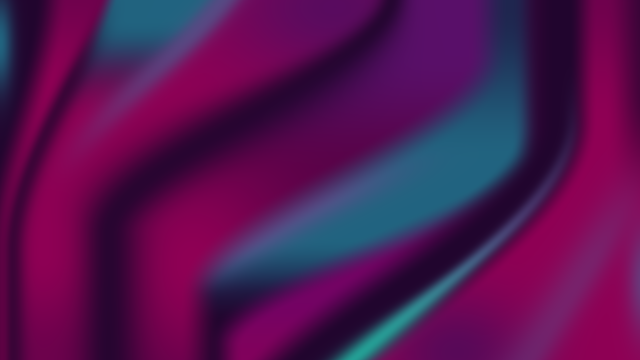
Reproduce this background procedurally as a Shadertoy shader.

```glsl
const vec3 INK = vec3(0.13, 0.02, 0.18);
const vec3 PLUM = vec3(0.34, 0.01, 0.28);
const vec3 MAGENTA = vec3(0.56, 0.00, 0.33);
const vec3 ORCHID = vec3(0.45, 0.01, 0.39);
const vec3 VIOLET = vec3(0.35, 0.06, 0.41);
const vec3 LILAC = vec3(0.35, 0.31, 0.54);
const vec3 NAVY = vec3(0.12, 0.15, 0.31);
const vec3 TEAL = vec3(0.13, 0.39, 0.50);
const vec3 AQUA = vec3(0.14, 0.62, 0.58);

// Signed distance to an S-curve: x = (base, rise), eased over y = (start, end).
// Positive on the right side.
float curveDistance(vec2 p, vec4 curve) {
    float span = curve.w - curve.z;
    float t = clamp((p.y - curve.z) / span, 0.0, 1.0);
    float slope = curve.y * 6.0 * t * (1.0 - t) / span;
    float x = curve.x + curve.y * t * t * (3.0 - 2.0 * t);
    return (p.x - x) / sqrt(1.0 + slope * slope);
}

// Soft line with separate widths on its left and right
float ridge(float d, float leftWidth, float rightWidth) {
    d /= d < 0.0 ? leftWidth : rightWidth;
    return exp(-d * d);
}

float glow(vec2 p, vec2 center, vec2 radius) {
    vec2 q = (p - center) / radius;
    return exp(-dot(q, q));
}

// Falls from 1 to 0 as v rises from low to high
float fade(float low, float high, float v) {
    return 1.0 - smoothstep(low, high, v);
}

vec3 leftFolds(vec2 p) {
    float rim = curveDistance(p, vec4(-0.03, 0.15, 0.3, 1.05));
    float crease = curveDistance(p, vec4(0.035, 0.30, 0.3, 1.2));
    float streak = curveDistance(p, vec4(0.15, 0.56, 0.4, 1.2));

    // Outer rim with a teal corner
    vec3 color = mix(INK, TEAL, glow(p, vec2(0.0, 0.88), vec2(0.035, 0.13)));
    vec3 band = mix(MAGENTA, PLUM, 0.6 * smoothstep(0.75, 1.05, p.y));
    color = mix(color, band, smoothstep(-0.02, 0.07, rim));

    // Wide fold, teal at its upper left
    vec3 fold = mix(MAGENTA, PLUM, 0.6 * fade(0.0, 0.3, p.y));
    fold = mix(fold, mix(PLUM, VIOLET, 0.7), glow(p, vec2(0.93, 0.98), vec2(0.32, 0.2)));
    float tealMask = smoothstep(0.66, 0.92, p.y) * fade(-0.05, 0.05, streak);
    fold = mix(fold, mix(NAVY, TEAL, smoothstep(0.75, 0.95, p.y)), tealMask);
    fold = mix(fold, LILAC, 0.75 * ridge(streak, 0.04, 0.04) * smoothstep(0.45, 0.9, p.y));
    color = mix(color, fold, smoothstep(-0.02, 0.03, crease));
    return mix(color, INK, 0.75 * ridge(crease, 0.025, 0.035) * fade(0.75, 1.05, p.y));
}

vec3 centerFold(vec2 p) {
    vec3 color = mix(PLUM, VIOLET, smoothstep(0.52, 0.85, p.y));
    return mix(color, MAGENTA, glow(p, vec2(0.53, 0.27), vec2(0.27, 0.3)));
}

vec3 tealRibbon(vec2 p, float edge) {
    vec3 color = mix(TEAL, NAVY, smoothstep(0.55, 0.98, p.y));
    color = mix(color, mix(INK, NAVY, smoothstep(0.1, 0.26, p.y)), fade(0.18, 0.34, p.y));
    float lilacMask = smoothstep(0.16, 0.34, p.y) * fade(0.42, 0.62, p.y);
    return mix(color, LILAC, 0.85 * lilacMask * ridge(edge - 0.04, 0.07, 0.06));
}

vec3 rightFold(vec2 p) {
    float sheen = curveDistance(p, vec4(1.28, 0.51, -0.5, 0.7));
    vec3 color = mix(MAGENTA, PLUM, 0.6 * smoothstep(0.65, 1.05, p.y));
    color = mix(color, mix(PLUM, VIOLET, 0.5), glow(p, vec2(1.27, 0.02), vec2(0.2, 0.16)));
    color = mix(color, LILAC, 0.42 * ridge(sheen, 0.07, 0.05) * fade(0.25, 0.65, p.y));
    color = mix(color, INK, 0.75 * smoothstep(1.68, 1.8, p.x) * smoothstep(0.4, 0.75, p.y));
    return mix(color, LILAC, 0.75 * glow(p, vec2(1.79, 0.22), vec2(0.045, 0.15)));
}

void mainImage(out vec4 fragColor, in vec2 fragCoord) {
    vec2 p = fragCoord / iResolution.xy * vec2(16.0 / 9.0, 1.0);

    float valley = curveDistance(p, vec4(0.30, 0.79, 0.35, 1.02));
    float ribbon = curveDistance(p, vec4(0.544, 0.80, 0.18, 0.85));
    float lip = curveDistance(p, vec4(0.625, 0.84, 0.04, 0.58));
    float shadow = curveDistance(p, vec4(0.67, 0.87, -0.25, 0.66));
    float thread = curveDistance(p, vec4(0.70, 0.89, -0.4, 0.67));

    // Left folds and the dark valley beside them
    vec3 color = mix(leftFolds(p), centerFold(p), smoothstep(-0.02, 0.02, valley));
    float valleyWidth = mix(0.078, 0.038, smoothstep(0.65, 1.0, p.y));
    color = mix(color, INK, 0.92 * ridge(valley, valleyWidth, valleyWidth * 1.15));

    // Teal ribbon and its lower lip
    color = mix(color, tealRibbon(p, ribbon), smoothstep(-0.045, 0.07, ribbon));
    vec3 strip = mix(ORCHID, MAGENTA, 0.5 * fade(0.0, 0.18, p.y));
    strip = mix(strip, mix(INK, PLUM, 0.45), smoothstep(0.24, 0.55, p.y));
    color = mix(color, strip, smoothstep(-0.045, 0.05, lip));

    // Deep shadow, right fold and the bright thread between them
    color = mix(color, INK, smoothstep(-0.1, 0.0, shadow));
    color = mix(color, rightFold(p), smoothstep(-0.01, 0.07, thread));
    vec3 threadColor = mix(AQUA, LILAC, smoothstep(0.0, 0.45, p.y));
    float threadWidth = mix(0.036, 0.02, smoothstep(0.0, 0.3, p.y));
    color = mix(color, threadColor, fade(0.1, 0.85, p.y) * ridge(thread, threadWidth, threadWidth));

    fragColor = vec4(color, 1.0);
}
```
